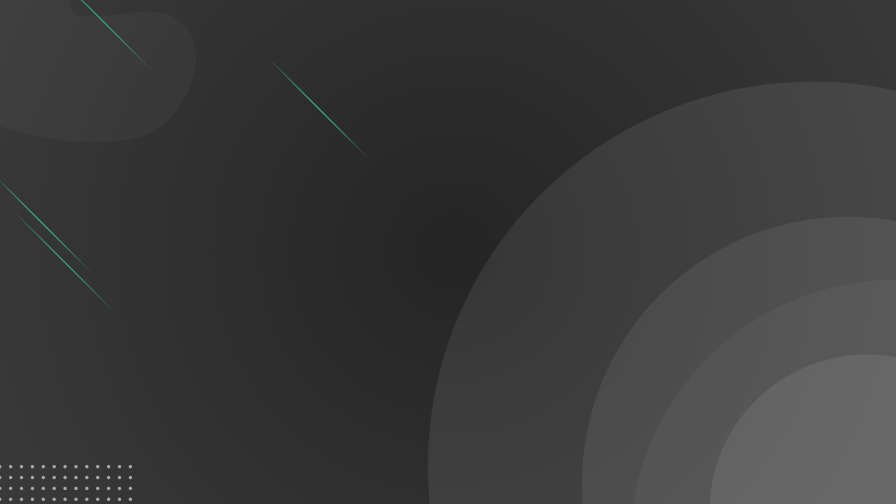
This background is drawn by a WebGL 2 fragment shader. Its source:

```glsl
#version 300 es
precision highp float;
// Dark radial backdrop with translucent discs, a soft blob, teal streaks and a dot grid.

uniform vec2 u_resolution;
out vec4 outColor;

// All lengths are in canvas heights, origin at the lower left.
const vec2 GLOW_CENTER = vec2(0.903, 0.502);
const float CENTER_GRAY = 0.144;
const float GRAY_SLOPE = 0.08;

// Discs: center xy, radius, white opacity.
const vec4 DISCS[4] = vec4[4](
    vec4(1.613, 0.074, 0.764, 0.078),
    vec4(1.683, 0.042, 0.528, 0.068),
    vec4(1.778, -0.083, 0.528, 0.038),
    vec4(1.720, -0.016, 0.3125, 0.080));

const vec2 BLOB_CREST = vec2(0.180, 0.843);
const float BLOB_END = 0.264;
const float BLOB_RADIUS = 0.125;
const float BLOB_OPACITY = 0.03;

const vec2 STREAKS[4] = vec2[4](
    vec2(0.201, 0.961), vec2(0.632, 0.785),
    vec2(0.083, 0.558), vec2(0.127, 0.481));
const vec3 STREAK_COLOR = vec3(0.22, 0.67, 0.56);
const float STREAK_HALF_LENGTH = 0.154;
const float STREAK_HALF_WIDTH = 0.0012;

const vec2 DOT_ORIGIN = vec2(-0.0005, 0.0093);
const vec2 DOT_LAST = vec2(12.0, 3.0);
const float DOT_SPACING = 0.0216;
const float DOT_RADIUS = 0.0033;
const vec3 DOT_COLOR = vec3(0.66);

// Antialiased coverage of a signed distance.
float coverage(float d) {
    return clamp(0.5 - d * u_resolution.y, 0.0, 1.0);
}

float smoothMin(float a, float b, float k) {
    float h = max(k - abs(a - b), 0.0) / k;
    return min(a, b) - h * h * k * 0.25;
}

// A bent capsule merged with a disc in the corner.
float blobDistance(vec2 p) {
    float offset = p.x - BLOB_CREST.x;
    float spine = BLOB_CREST.y + offset * offset;
    vec2 fromSpine = vec2(max(p.x - BLOB_END, 0.0), p.y - spine);
    float arm = length(fromSpine) - BLOB_RADIUS;
    float corner = length(p - vec2(0.0, 1.0)) - 0.139;
    return smoothMin(arm, corner, 0.03);
}

// A falling diagonal hairline that tapers and fades at both ends.
float streak(vec2 p) {
    float along = dot(p, vec2(1.0, -1.0)) * inversesqrt(2.0);
    float across = dot(p, vec2(1.0)) * inversesqrt(2.0);
    float t = along / STREAK_HALF_LENGTH;
    float fade = max(1.0 - t * t, 0.0);
    return coverage(abs(across) - STREAK_HALF_WIDTH * fade) * fade;
}

float dotGrid(vec2 p) {
    vec2 cell = (p - DOT_ORIGIN) / DOT_SPACING;
    vec2 nearest = clamp(floor(cell + 0.5), vec2(0.0), DOT_LAST);
    return coverage(length(cell - nearest) * DOT_SPACING - DOT_RADIUS);
}

void main() {
    vec2 p = gl_FragCoord.xy / u_resolution.y;

    // Backdrop
    vec3 color = vec3(CENTER_GRAY + GRAY_SLOPE * length(p - GLOW_CENTER));

    // Translucent shapes
    color = mix(color, vec3(1.0), BLOB_OPACITY * coverage(blobDistance(p)));
    for (int i = 0; i < 4; i++) {
        float d = length(p - DISCS[i].xy) - DISCS[i].z;
        color = mix(color, vec3(1.0), DISCS[i].w * coverage(d));
    }

    // Accents
    for (int i = 0; i < 4; i++) {
        color = mix(color, STREAK_COLOR, streak(p - STREAKS[i]));
    }
    color = mix(color, DOT_COLOR, dotGrid(p));

    outColor = vec4(color, 1.0);
}
```
